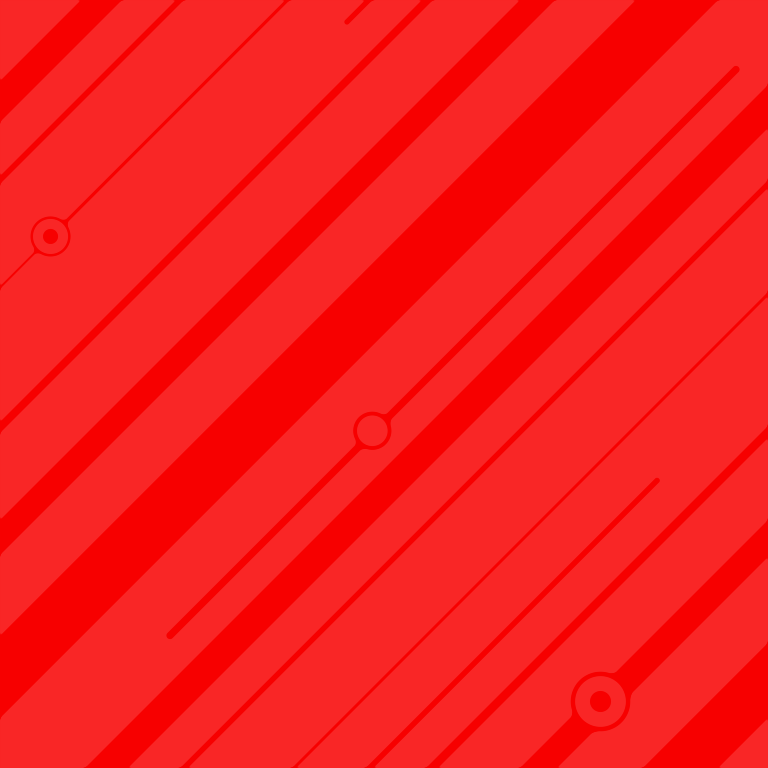
Write a Shadertoy shader that draws this background.

```glsl
// Red diagonal circuit stripes with round nodes and rounded line tips.

// Union of two shapes with a circular fillet where they meet.
float filletUnion(float a, float b, float radius) {
    return max(radius, min(a, b)) - length(max(radius - vec2(a, b), 0.0));
}

// Line with round caps.
float capsule(vec2 p, vec2 a, vec2 b, float radius) {
    vec2 ab = b - a;
    float t = clamp(dot(p - a, ab) / dot(ab, ab), 0.0, 1.0);
    return length(p - a - t * ab) - radius;
}

// Adds a ring joined to its line, with an optional solid core.
float addNode(float d, vec2 p, float outer, float inner, float core) {
    float r = length(p);
    d = filletUnion(d, r - outer, 0.006);
    d = max(d, inner - r);
    return core > 0.0 ? min(d, r - core) : d;
}

void mainImage(out vec4 fragColor, in vec2 fragCoord) {
    vec2 uv = fragCoord / iResolution.xy;
    float across = uv.x + 1.0 - uv.y;

    // Full-length stripes: centre and half width along the top edge.
    vec2 stripes[11] = vec2[11](
        vec2(0.1322, 0.0267), vec2(0.2344, 0.0052), vec2(0.5566, 0.0072),
        vec2(0.6999, 0.0228), vec2(0.8815, 0.0536), vec2(1.1387, 0.0280),
        vec2(1.2396, 0.0050), vec2(1.3828, 0.0027), vec2(1.5625, 0.0078),
        vec2(1.7012, 0.0241), vec2(1.8860, 0.0490));
    float d = 1.0;
    for (int i = 0; i < 11; i++) {
        d = min(d, (abs(across - stripes[i].x) - stripes[i].y) * 0.7071);
    }

    // Hairline that thins out below its node.
    float hairline = uv.x > 0.0658 ? 0.0029 : 0.0018;
    d = min(d, (abs(across - 0.3745) - hairline) * 0.7071);

    // Lines with free ends.
    d = min(d, capsule(uv, vec2(0.2214, 0.1725), vec2(0.9583, 0.9095), 0.0047));
    d = min(d, capsule(uv, vec2(0.4518, 0.9714), vec2(0.4900, 1.0096), 0.0034));
    d = min(d, capsule(uv, vec2(0.4711, -0.0100), vec2(0.8555, 0.3743), 0.0036));

    // Nodes.
    d = addNode(d, uv - vec2(0.0658, 0.6921), 0.0261, 0.0228, 0.0098);
    d = addNode(d, uv - vec2(0.4848, 0.4391), 0.0249, 0.0199, 0.0);
    d = addNode(d, uv - vec2(0.7819, 0.0866), 0.0388, 0.0330, 0.0137);

    // Stripes flare where they reach the canvas border.
    vec2 border = min(uv, 1.0 - uv);
    d = filletUnion(d, min(border.x, border.y), 0.0033);

    float pixel = 1.0 / min(iResolution.x, iResolution.y);
    float light = smoothstep(-0.6 * pixel, 0.6 * pixel, d);
    vec3 stripeRed = vec3(0.97, 0.0, 0.0);
    vec3 panelRed = vec3(0.975, 0.15, 0.15);
    fragColor = vec4(mix(stripeRed, panelRed, light), 1.0);
}
```
